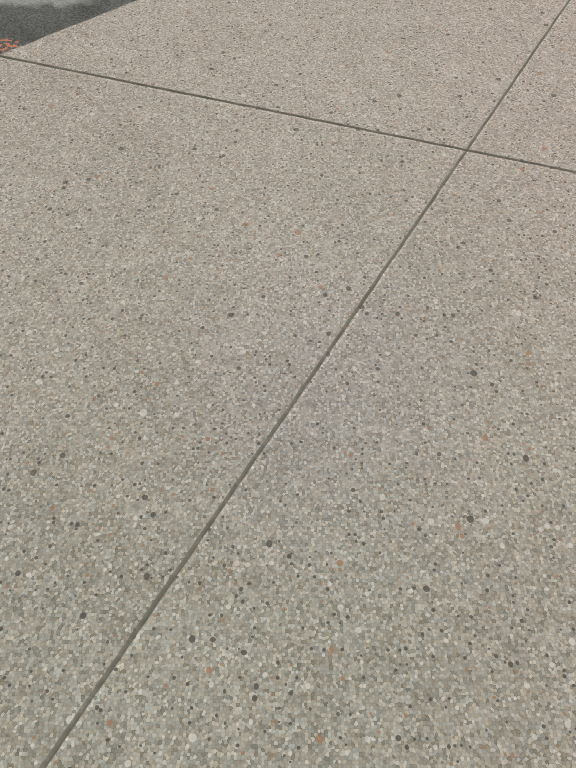
Reproduce this texture procedurally as a Shadertoy shader.

```glsl
// Exposed-aggregate paving seen in perspective: cellular pebbles on a receding
// ground plane, scattered larger stones, soft stains, two saw-cut joints,
// and a dark asphalt corner with a few painted flecks.

const float HORIZON = 1.9;

vec3 hash3(vec2 p) {
    vec3 q = fract(p.xyx * vec3(0.1031, 0.1030, 0.0973));
    q += dot(q, q.yxz + 33.33);
    return fract((q.xxy + q.yzz) * q.zyx);
}

float gradientNoise(vec2 p) {
    vec2 i = floor(p), f = fract(p);
    vec2 u = f * f * f * (f * (f * 6.0 - 15.0) + 10.0);
    vec4 corner;
    for (int k = 0; k < 4; k++) {
        vec2 o = vec2(k & 1, k >> 1);
        float a = 6.2832 * hash3(i + o + 70.0).x;
        corner[k] = dot(vec2(cos(a), sin(a)), f - o);
    }
    return mix(mix(corner.x, corner.y, u.x), mix(corner.z, corner.w, u.x), u.y);
}

float fbm(vec2 p) {
    float sum = 0.0, amp = 1.0;
    for (int i = 0; i < 4; i++) {
        sum += amp * gradientNoise(p);
        p = mat2(1.6, 1.2, -1.2, 1.6) * p + 9.7;
        amp *= 0.5;
    }
    return sum;
}

// Nearest pebble: xyz random values, w distance to its centre.
vec4 pebble(vec2 p) {
    vec2 cell = floor(p);
    vec4 best = vec4(0.0, 0.0, 0.0, 9.0);
    for (int y = -1; y <= 1; y++)
    for (int x = -1; x <= 1; x++) {
        vec2 c = cell + vec2(x, y);
        vec3 h = hash3(c);
        float d = length(c + 0.15 + 0.7 * h.xy - p);
        if (d < best.w) best = vec4(hash3(c + 211.0), d);
    }
    return best;
}

// Sparse stones, one candidate per cell: x coverage, y random tint.
vec2 scatteredStone(vec2 p, float chance, float radius, float soft) {
    vec2 c = floor(p);
    vec3 h = hash3(c), k = hash3(c + 57.0);
    vec2 d = fract(p) - 0.3 - 0.4 * h.xy;
    float r = radius * (0.6 + 0.5 * k.y);
    float edge = length(d * vec2(1.0, 0.8 + 0.5 * k.z)) - r;
    return vec2((1.0 - smoothstep(-soft, soft, edge)) * step(h.z, chance), k.x);
}

vec3 stoneColor(float t) {
    vec3 c = mix(vec3(0.30, 0.29, 0.27), vec3(0.83, 0.81, 0.77), step(0.45, t));
    return mix(c, vec3(0.62, 0.46, 0.36), step(0.86, t));
}

// Signed distance to the line through a and b, positive on its left.
float lineDistance(vec2 p, vec2 a, vec2 b) {
    vec2 t = normalize(b - a);
    return dot(p - a, vec2(-t.y, t.x));
}

float band(float d, float halfWidth, float soft) {
    return 1.0 - smoothstep(halfWidth - soft, halfWidth + soft, abs(d));
}

// Groove with a shaded core and a thin worn lip on one side.
vec3 sawCut(vec3 base, float d, float halfWidth, vec3 dark, float wear, float px) {
    float lip = band(d + 1.9 * halfWidth, 0.6 * halfWidth, px);
    base = mix(base, base * 1.08, lip);
    vec3 groove = dark * (1.0 + 0.18 * smoothstep(-halfWidth, halfWidth, d));
    return mix(base, groove, band(d, halfWidth, 0.7 * px) * wear);
}

vec3 paving(vec2 p, vec2 ground, float px) {
    vec3 base = mix(vec3(0.612, 0.598, 0.545), vec3(0.668, 0.633, 0.588), smoothstep(0.15, 1.0, p.y));
    base += vec3(0.012, 0.002, 0.004) * smoothstep(0.45, 0.75, p.x);
    float stain = fbm(p * vec2(4.0, 5.0) + 3.0);
    base += 0.025 * stain + 0.02 * fbm(p * 23.0);
    base.b += 0.014 * smoothstep(0.3, 0.0, length(p - vec2(0.42, 0.48)));

    // Fine aggregate, calmer toward the far edge.
    vec4 g = pebble(ground * 430.0);
    float contrast = mix(1.0, 0.72, p.y);
    base += contrast * (0.14 * (g.x + g.y - 1.0) + 0.09 * (0.42 - g.w));
    base += contrast * 0.035 * (g.z - 0.5) * vec3(1.0, 0.0, -0.9);

    // Larger stones at three scales.
    for (int i = 0; i < 3; i++) {
        float freq = 210.0 / (1.0 + 0.65 * float(i));
        float soft = 0.6 * px * freq / (HORIZON - p.y);
        vec2 s = scatteredStone(ground * freq + 31.0 * float(i), 0.15 / (1.0 + 2.5 * float(i)), 0.29, soft);
        base = mix(base, stoneColor(s.y), s.x * 0.75 * contrast);
    }
    return base;
}

vec3 asphalt(vec2 p, vec2 ground) {
    float grain = pebble(ground * 400.0).x - 0.5;
    vec3 c = vec3(0.37, 0.37, 0.355) + 0.09 * grain + 0.05 * fbm(p * 30.0);
    float pale = smoothstep(0.988, 0.998, p.y + 0.006 * fbm(p * 45.0)) * (1.0 - smoothstep(0.09, 0.14, p.x));
    c = mix(c, vec3(0.57, 0.57, 0.55) + 0.08 * grain, pale);
    float paint = smoothstep(0.1, 0.25, gradientNoise(p * vec2(150.0, 260.0)) + 0.15);
    paint *= 1.0 - smoothstep(0.7, 1.1, length((p - vec2(0.010, 0.941)) / vec2(0.018, 0.010)));
    return mix(c, vec3(0.80, 0.50, 0.40), 0.8 * paint);
}

void mainImage(out vec4 fragColor, in vec2 fragCoord) {
    vec2 p = fragCoord / iResolution.y;
    float px = 1.0 / iResolution.y;
    float depth = 1.0 / (HORIZON - p.y);
    vec2 ground = vec2((p.x - 0.375) * depth + 2.0, 1.6 * depth);
    vec3 color = paving(p, ground, px);

    // Long diagonal joint, narrowing with distance, then the cross joint.
    float wobble = 0.0009 * gradientNoise(p * 38.0);
    float longCut = lineDistance(p, vec2(0.055, 0.0), vec2(0.738, 0.995)) + wobble;
    float wear = 0.83 + 0.3 * gradientNoise(p * 60.0);
    color = sawCut(color, longCut, mix(0.0037, 0.0013, p.y), vec3(0.37, 0.36, 0.32), wear, px);
    float crossCut = lineDistance(p, vec2(0.0, 0.927), vec2(0.75, 0.776)) + 0.6 * wobble;
    color = sawCut(color, crossCut, 0.0014, vec3(0.31, 0.30, 0.27), wear, px);

    // Asphalt beyond the slanting far edge.
    float slabEdge = lineDistance(p, vec2(0.0, 0.929), vec2(0.179, 1.0)) + wobble;
    color = mix(color, asphalt(p, ground), smoothstep(-px, px, slabEdge));
    fragColor = vec4(clamp(color, 0.0, 1.0), 1.0);
}
```
